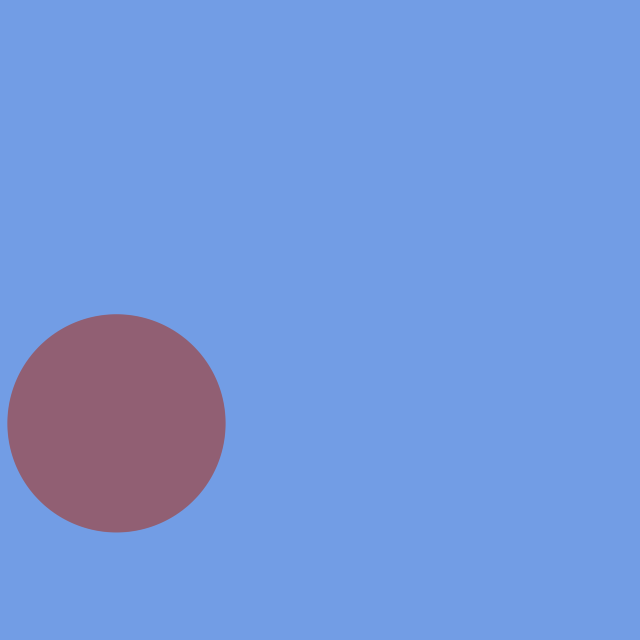
Reproduce this background procedurally as a three.js fragment shader.

```glsl
varying vec2 vUv;

const vec3 SKY_BLUE = vec3(0.447, 0.616, 0.898);
const vec3 DUSTY_ROSE = vec3(0.570, 0.373, 0.451);

const vec2 DISC_CENTER = vec2(0.182, 0.3385);
const float DISC_RADIUS = 0.1705;
const float EDGE_SOFTNESS = 0.001;

// Signed distance to a circle, negative inside
float circleDistance(vec2 point, vec2 center, float radius) {
  return length(point - center) - radius;
}

// Smooth coverage from a signed distance
float coverage(float distanceToEdge, float softness) {
  return 1.0 - smoothstep(-softness, softness, distanceToEdge);
}

void main() {
  float discEdge = circleDistance(vUv, DISC_CENTER, DISC_RADIUS);
  float disc = coverage(discEdge, EDGE_SOFTNESS);

  // Flat disc over a flat field
  gl_FragColor = vec4(mix(SKY_BLUE, DUSTY_ROSE, disc), 1.0);
}
```
